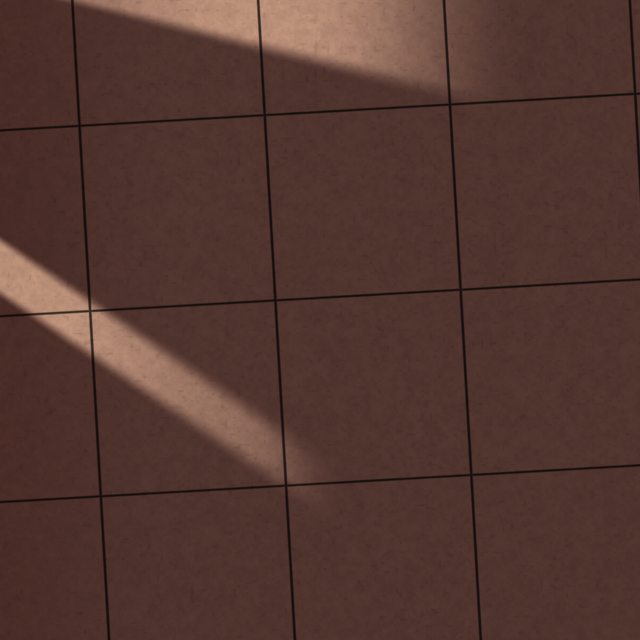
Write a Shadertoy shader that draws this texture.

```glsl
// Tilted square brown tiles with thin dark joints, fine grain and two soft shafts of light.

const float PITCH = 0.2899;                  // tile size
const float TILT = 0.0575;                   // grid rotation in radians
const vec2 CROSSING = vec2(0.4303, 0.5306);  // one joint crossing
const vec2 JOINT_HALF = vec2(0.0020, 0.0017);// half widths: upright, level
const float JOINT_SOFT = 0.0016;
const float JOINT_SHADE = 0.27;
const vec3 CLAY = vec3(0.312, 0.203, 0.180);
const vec3 CLAY_LEFT = vec3(0.285, 0.168, 0.148);
const vec3 SUNLIT = vec3(0.735, 0.565, 0.475);
const float GRAIN = 0.11;                    // relative grain strength
const float TILE_VARIATION = 0.025;

float hash(vec2 p) {
    vec3 q = fract(vec3(p.xyx) * 0.1031);
    q += dot(q, q.yzx + 33.33);
    return fract((q.x + q.y) * q.z);
}

float noise(vec2 p) {
    vec2 i = floor(p), f = fract(p);
    f = f * f * (3.0 - 2.0 * f);
    return mix(mix(hash(i), hash(i + vec2(1, 0)), f.x),
               mix(hash(i + vec2(0, 1)), hash(i + vec2(1, 1)), f.x), f.y);
}

// Sum of noise layers, centred on zero
float grain(vec2 p) {
    float sum = 0.0, weight = 0.5, scale = 75.0;
    for (int i = 0; i < 3; i++) {
        sum += weight * (noise(p * scale + 17.0 * float(i)) - 0.5);
        scale *= 1.9;
        weight *= 0.95;
    }
    return sum;
}

// 1 above the line y = height + slope * x, with a soft edge
float above(vec2 p, float height, float slope, float soft) {
    float d = (p.y - height - slope * p.x) * inversesqrt(1.0 + slope * slope);
    return smoothstep(-soft, soft, d);
}

// Wedge of light along the top, fading to the right
float topLight(vec2 p) {
    float soft = 0.007 + 0.018 * p.x;
    float fade = 1.0 - smoothstep(0.46, 0.83, p.x);
    float rise = mix(0.72, 1.0, smoothstep(0.1, 0.38, p.x));
    return above(p, 1.026, -0.241, soft) * fade * rise;
}

// Slanting band of light from the left, fading as it descends
float sideLight(vec2 p) {
    float soft = 0.008 + 0.026 * p.x;
    float band = above(p, 0.542, -0.670, soft) * (1.0 - above(p, 0.625, -0.685, soft));
    float fade = mix(1.0, 0.62, smoothstep(0.08, 0.38, p.x));
    return band * fade * (1.0 - smoothstep(0.36, 0.54, p.x));
}

void mainImage(out vec4 fragColor, in vec2 fragCoord) {
    vec2 p = fragCoord / iResolution.y;
    float pixel = 1.0 / iResolution.y;

    // Tile grid
    float c = cos(TILT), s = sin(TILT);
    vec2 q = p - CROSSING;
    vec2 grid = vec2(c * q.x + s * q.y, c * q.y - s * q.x) / PITCH;
    vec2 toJoint = abs(fract(grid + 0.5) - 0.5) * PITCH;
    float soft = max(JOINT_SOFT, 0.7 * pixel);
    vec2 joint = 1.0 - smoothstep(JOINT_HALF - soft, JOINT_HALF + soft, toJoint);

    // Clay under shade and light
    vec3 color = mix(CLAY_LEFT, CLAY, smoothstep(-0.05, 0.3, p.x));
    color = mix(color, SUNLIT, max(topLight(p), sideLight(p)));

    // Surface grain, sparse dark pits and slight tone change between tiles
    float pits = smoothstep(0.76, 0.95, noise(p * vec2(150.0, 190.0) + 41.0));
    color *= 1.0 + GRAIN * grain(p) - 0.07 * pits;
    color *= 1.0 + TILE_VARIATION * (hash(floor(grid) + 20.0) - 0.5);

    color *= mix(1.0, JOINT_SHADE, max(joint.x, joint.y));
    fragColor = vec4(color, 1.0);
}
```
